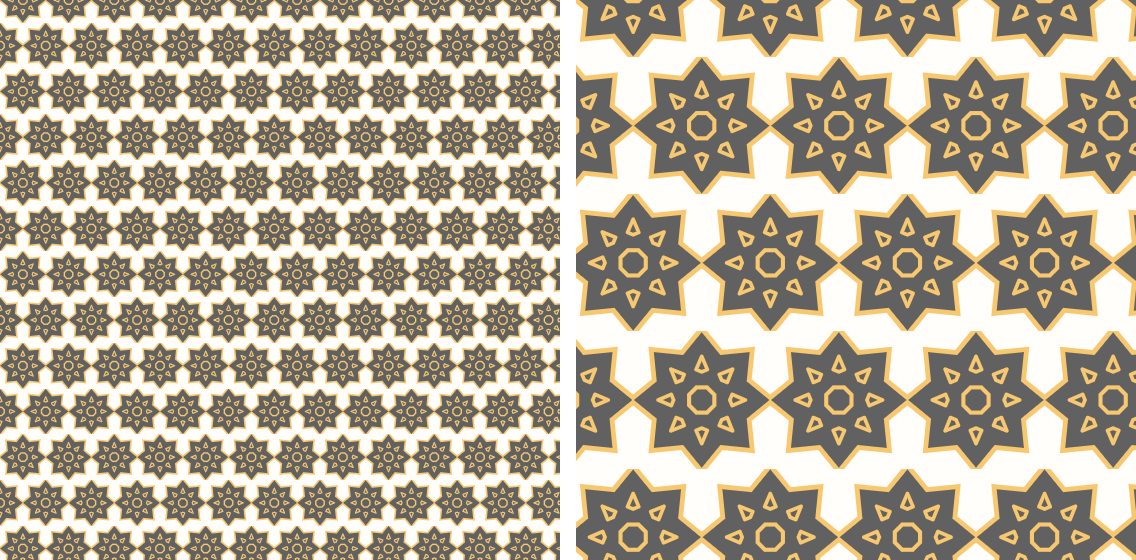
Left, the full canvas; right, a detail of the centre.
Reproduce this pattern procedurally as a three.js fragment shader.

```glsl
varying vec2 vUv;

const float REPEATS = 12.25;
const vec3 GREY = vec3(0.38);
const vec3 WHITE = vec3(1.0, 0.995, 0.985);
const vec3 GOLD = vec3(0.97, 0.785, 0.44);

// Coverage of the region where the distance is negative
float coverage(float dist, float pixel) {
  return clamp(0.5 - dist / pixel, 0.0, 1.0);
}

float segmentDistance(vec2 p, vec2 a, vec2 b) {
  vec2 ab = b - a;
  return length(p - a - ab * clamp(dot(p - a, ab) / dot(ab, ab), 0.0, 1.0));
}

// Signed distance to the line a-b, positive on its right-hand side
float lineSide(vec2 p, vec2 a, vec2 b) {
  vec2 along = normalize(b - a);
  return dot(p - a, vec2(along.y, -along.x));
}

// Alternate rows shift by half a repeat; stars are centred in their cells
vec2 staggeredCell(vec2 p) {
  float row = floor(p.y + 0.5);
  float shift = 0.5 * (1.0 - mod(row, 2.0));
  return vec2(fract(p.x + shift + 0.5) - 0.5, p.y - row);
}

// Folds eightfold symmetry into one half-petal along the x axis
vec2 foldEight(vec2 p) {
  p = abs(p);
  p = p.y > p.x ? p.yx : p;
  vec2 mirror = vec2(-sin(radians(22.5)), cos(radians(22.5)));
  return p - 2.0 * max(dot(p, mirror), 0.0) * mirror;
}

float starDistance(vec2 p, float tipRadius, float notchRadius) {
  float notchAngle = radians(22.5);
  vec2 notch = notchRadius * vec2(cos(notchAngle), sin(notchAngle));
  return lineSide(p, notch, vec2(tipRadius, 0.0));
}

float kiteOutline(vec2 p, float inner, vec2 shoulder, float outer) {
  return min(segmentDistance(p, vec2(inner, 0.0), shoulder),
             segmentDistance(p, shoulder, vec2(outer, 0.0)));
}

void main() {
  vec2 grid = vec2(vUv.x, 1.0 - vUv.y) * REPEATS;
  float pixel = max(fwidth(grid.x), fwidth(grid.y));
  vec2 p = foldEight(staggeredCell(grid));

  // Star body and its border
  float star = starDistance(p, 0.494, 0.355);
  vec3 color = mix(GREY, GOLD, coverage(star, pixel));
  color = mix(color, WHITE, coverage(star + 0.035, pixel));

  // Octagonal ring and the kite in each petal
  float ring = abs(p.x - 0.092) - 0.015;
  float kite = kiteOutline(p, 0.205, vec2(0.222, 0.041), 0.318) - 0.0135;
  color = mix(color, GOLD, coverage(min(ring, kite), pixel));

  gl_FragColor = vec4(color, 1.0);
}
```
